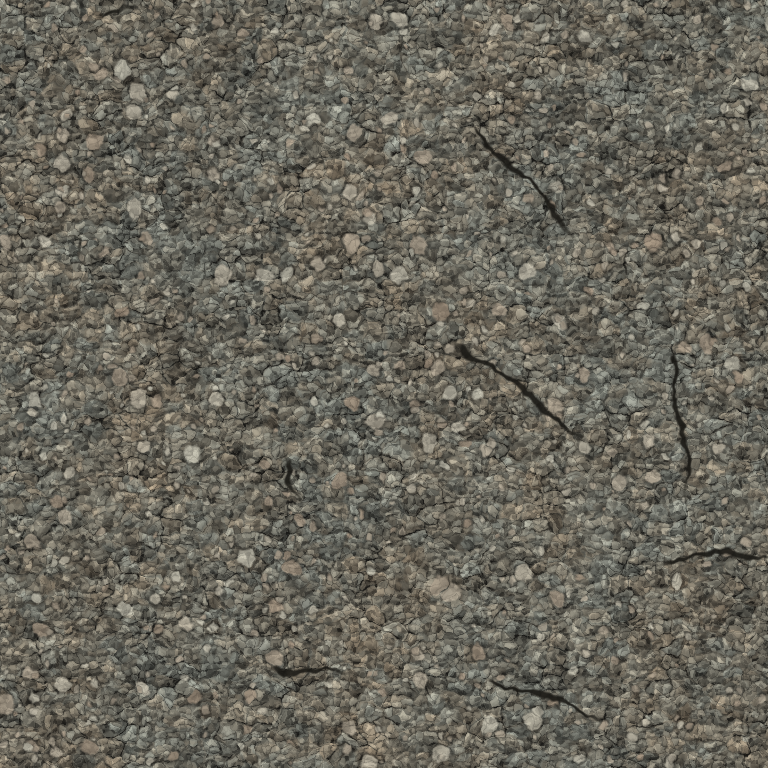
Give the GLSL for this texture, as a three.js fragment shader.

```glsl
// Rough grey-brown rock face with flaky grains, pale pebbles and dark cracks.
varying vec2 vUv;

vec2 hash2(vec2 p) {
  vec3 q = fract(p.xyx * vec3(0.1031, 0.1030, 0.0973));
  q += dot(q, q.yzx + 33.33);
  return fract((q.xx + q.yz) * q.zy);
}

// Layered sines, roughly -1 to 1.
float sines(vec2 p) {
  float sum = 0.0, amp = 0.5;
  for (int i = 0; i < 4; i++) {
    sum += amp * sin(p.x + 1.7 * sin(p.y * 0.8 + float(i)));
    p = mat2(1.2, 1.5, -1.5, 1.2) * p + 2.3;
    amp *= 0.6;
  }
  return sum;
}

// Cellular noise: x = centre distance, y = edge gap, zw = cell hash.
vec4 cells(vec2 p) {
  vec2 base = floor(p), nearestCell = base;
  float near = 9.0, next = 9.0;
  for (int y = -1; y <= 1; y++) {
    for (int x = -1; x <= 1; x++) {
      vec2 cell = base + vec2(float(x), float(y));
      float d = length(cell + 0.1 + 0.8 * hash2(cell) - p);
      if (d < near) {
        next = near;
        near = d;
        nearestCell = cell;
      } else {
        next = min(next, d);
      }
    }
  }
  return vec4(near, next - near, hash2(nearestCell + 17.0));
}

// Cell hash around zero, faded at the borders to keep them smooth.
vec2 flake(vec4 c) {
  return (c.zw - 0.5) * smoothstep(0.0, 0.2, c.y);
}

float relief(vec2 p) {
  return -cells(p * vec2(38.0, 52.0)).x - 0.6 * cells(p * vec2(88.0, 108.0)).x;
}

// Darkness of scattered, wandering cracks of uneven width.
float cracks(vec2 uv) {
  float dark = 0.0;
  for (int i = 0; i < 9; i++) {
    float n = float(i);
    vec2 start = fract(vec2(0.59, 0.56) + n * vec2(0.755, 0.57));
    float angle = -0.65 + 0.9 * sin(n * 2.4);
    float len = 0.14 + 0.09 * cos(n * 1.7);
    vec2 dir = vec2(cos(angle), sin(angle));
    vec2 q = uv - start;
    float along = dot(q, dir);
    float across = dot(q, vec2(-dir.y, dir.x));
    across += 0.008 * sines(vec2(along * 45.0, n * 3.0));
    float ends = smoothstep(0.0, 0.02, along) * (1.0 - smoothstep(len - 0.05, len, along));
    float width = 0.0025 + 0.0035 * sines(vec2(along * 60.0 + n, n * 5.0));
    width = max(width, 0.0006) * ends;
    float line = 1.0 - smoothstep(width * 0.5, width + 0.0025, abs(across));
    dark = max(dark, line * ends);
  }
  return dark;
}

void main() {
  // Bend the plane so that cells become ragged.
  vec2 p = vUv + 0.004 * vec2(sines(vUv * 70.0), sines(vUv.yx * 75.0 + 4.0));
  p += 0.0012 * vec2(sines(vUv.yx * 240.0), sines(vUv * 260.0));

  // Flakes and grains at three sizes.
  vec4 chip = cells(p * vec2(38.0, 52.0));
  vec4 grain = cells(p * vec2(88.0, 108.0));
  vec4 grit = cells(p * vec2(190.0, 215.0) + 5.0);
  float patches = sines(vUv * 9.0 + 2.0);
  float tone = 0.415 + 0.02 * patches;
  tone += 0.13 * flake(chip).x + 0.20 * flake(grain).x + 0.24 * flake(grit).x;

  // Light from the upper left.
  tone += 0.33 * (relief(p) - relief(p + vec2(-0.0012, 0.0022)));

  // Broken dark seams between flakes.
  float seamMask = smoothstep(0.0, 0.6, sines(vUv * 38.0 + 1.0));
  tone -= 0.17 * seamMask * (1.0 - smoothstep(0.0, 0.13, chip.y));
  tone -= 0.07 * (1.0 - smoothstep(0.0, 0.16, grain.y));

  // Cool grey stone stained with brown.
  float warmth = clamp(0.38 + 0.25 * sines(vUv * 14.0) + 0.6 * flake(chip).y
    + 0.4 * flake(grain).y, 0.0, 1.0);
  vec3 color = max(tone, 0.1) * mix(vec3(0.98, 1.0, 0.93), vec3(1.09, 0.99, 0.84), warmth);

  // Pale pebbles, large and small, with shaded rims.
  for (int i = 0; i < 2; i++) {
    float scale = 30.0 + 32.0 * float(i);
    vec4 c = cells(p * scale + 40.0 * float(i + 1));
    float present = step(0.85, c.w);
    float radius = 0.18 + 0.2 * c.z;
    float soft = 0.0025 * scale;
    float inside = smoothstep(0.0, 0.12, c.y) * present;
    float rim = inside * (1.0 - smoothstep(radius, radius + 0.18, c.x));
    float body = inside * (1.0 - smoothstep(radius - soft, radius + soft * 0.5, c.x));
    vec3 pebble = mix(vec3(0.58, 0.52, 0.45), vec3(0.72, 0.71, 0.65), fract(c.w * 47.0));
    color *= 1.0 - 0.25 * rim;
    color = mix(color, pebble * (0.7 + 0.75 * tone), 0.85 * body);
  }

  color = mix(color, vec3(0.10, 0.095, 0.08), 0.9 * cracks(vUv));
  gl_FragColor = vec4(color, 1.0);
}
```
